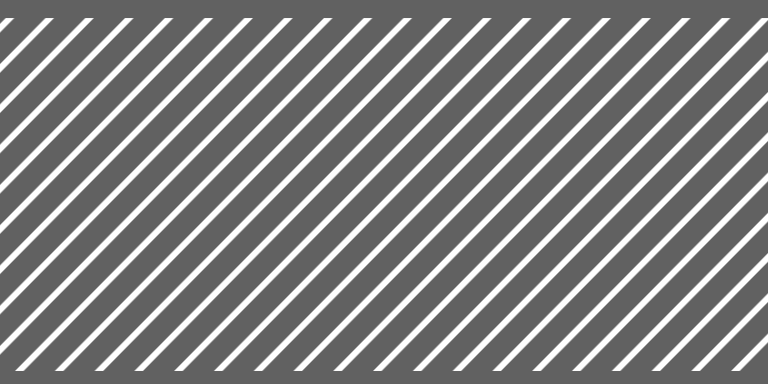
Give the GLSL for this pattern, as a WebGL 2 fragment shader.

```glsl
#version 300 es
precision highp float;
// Draws slanted white stripes on grey, cut off level near the top and bottom.

uniform vec2 u_resolution;
out vec4 fragColor;

// Lengths are in canvas heights.
const vec3 GREY = vec3(0.38);
const vec3 WHITE = vec3(1.0);
const float STRIPE_PERIOD = 0.1036;  // horizontal spacing, about 19.3 across
const float STRIPE_WIDTH = 0.0224;   // measured horizontally
const float STRIPE_RUN = 0.988;      // horizontal run per unit of rise
const float STRIPE_OFFSET = 0.0964;  // centre of one stripe at mid height
const float BAND_BOTTOM = 0.0339;
const float BAND_TOP = 0.953;
const float EDGE_SOFTNESS = 0.0038;

// Coverage from a signed distance, negative inside.
float coverage(float dist, float blur) {
    return clamp(0.5 - dist / blur, 0.0, 1.0);
}

// Signed distance to the nearest repeated stripe.
float stripeDistance(vec2 p) {
    float x = p.x - STRIPE_OFFSET - STRIPE_RUN * (p.y - 0.5);
    float fromCentre = abs(fract(x / STRIPE_PERIOD + 0.5) - 0.5) * STRIPE_PERIOD;
    float toPerpendicular = inversesqrt(1.0 + STRIPE_RUN * STRIPE_RUN);
    return (fromCentre - 0.5 * STRIPE_WIDTH) * toPerpendicular;
}

// Signed distance to the horizontal band that holds the stripes.
float bandDistance(float y) {
    return max(BAND_BOTTOM - y, y - BAND_TOP);
}

void main() {
    vec2 p = gl_FragCoord.xy / u_resolution.y;
    float pixel = 1.0 / u_resolution.y;

    float stripe = coverage(stripeDistance(p), max(EDGE_SOFTNESS, pixel));
    float band = coverage(bandDistance(p.y), pixel);

    fragColor = vec4(mix(GREY, WHITE, stripe * band), 1.0);
}
```
